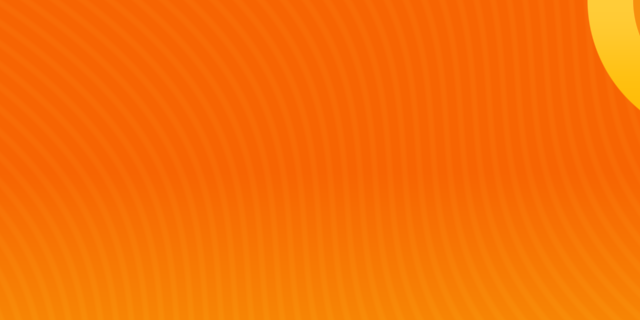
Give the GLSL for this background, as a WebGL 2 fragment shader.

```glsl
#version 300 es
precision highp float;
// Orange gradient with faint S-curved stripes and a golden ring in the top right corner.
uniform vec2 u_resolution;
out vec4 fragColor;

// Sideways bend of a stripe: steep near the diagonal axis, slanted far from it.
float stripeBend(float offset) {
    float width = 0.73;
    return 0.067 * offset + 0.8 * (offset - width * atan(offset / width));
}

// Soft light bands, all copies of one curve shifted along a diagonal.
float stripes(vec2 p, float pixel) {
    float offset = (1.0 - p.y) + 0.74 * p.x - 1.4375;
    float phase = (p.x - stripeBend(offset)) / 0.0443;
    float fromCenter = abs(fract(phase) - 0.5);
    float soft = 0.08 + pixel / 0.0443 * 0.5;
    return 1.0 - smoothstep(0.18 - soft, 0.18 + soft, fromCenter);
}

// Signed distance to a ring with the given middle radius and half width.
float ringDistance(vec2 p, float radius, float halfWidth) {
    return abs(length(p) - radius) - halfWidth;
}

void main() {
    // Units of canvas height, origin at the lower left.
    vec2 p = gl_FragCoord.xy / u_resolution.y;
    p.x *= 2.0 * u_resolution.y / u_resolution.x;
    float pixel = 1.0 / u_resolution.y;

    // Flat orange above, warming to amber toward the bottom.
    float amber = clamp(1.0 - p.y / 0.46, 0.0, 1.0);
    vec3 color = mix(vec3(0.97, 0.392, 0.008), vec3(0.97, 0.52, 0.016), amber);

    // Stripes
    color += vec3(0.004, 0.026, 0.016) * stripes(p, pixel);

    // Ring, paler toward the top, around a lighter orange core.
    vec2 center = vec2(2.279, 1.0);
    float core = length(p - center) - 0.30;
    color = mix(color, vec3(0.97, 0.56, 0.05), 1.0 - smoothstep(-pixel, pixel, core));
    vec3 gold = mix(vec3(1.0, 0.74, 0.03), vec3(1.0, 0.80, 0.22), smoothstep(0.65, 1.0, p.y));
    float ring = ringDistance(p - center, 0.3715, 0.0715);
    color = mix(color, gold, 1.0 - smoothstep(-pixel, pixel, ring));

    fragColor = vec4(color, 1.0);
}
```
